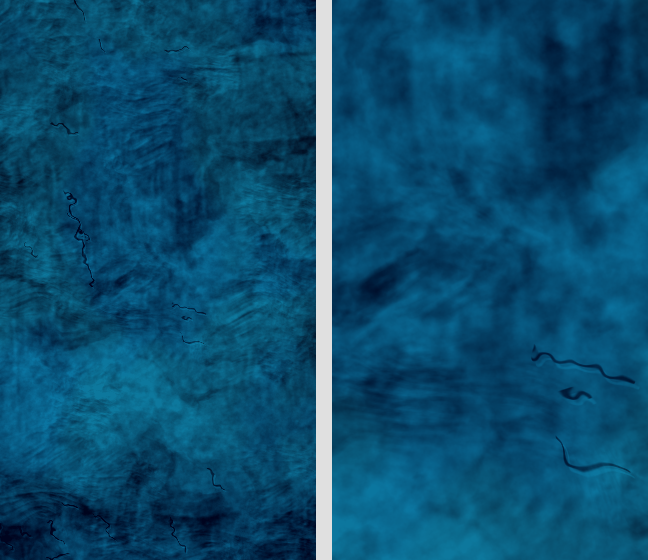
Left, the full canvas; right, a detail of the centre.
This texture is drawn by a Shadertoy shader. Its source:

```glsl
// Weathered deep-blue plaster wall with trowel strokes, flaking relief and cracks.

const vec3 DEEP_BLUE  = vec3(0.010, 0.120, 0.210);
const vec3 PALE_BLUE  = vec3(0.040, 0.380, 0.510);
const vec3 COBALT_TINT = vec3(-0.010, -0.014, 0.016);
const float BASE_TONE = 0.80;
const float CLOUD_GAIN = 1.05;
const float PATCH_GAIN = 0.24;
const float BLOT_DEPTH = 0.27;
const float GRAIN_GAIN = 0.75;
const float COMB_GAIN = 0.34;
const float RELIEF_GAIN = 0.95;
const float STROKE_DEPTH = 0.50;
const float CRACK_DEPTH = 0.85;
const float CRACK_WIDTH = 0.0021;
const int STROKES = 8;
const int CRACKS = 18;

float hash(vec2 p) {
    vec3 q = fract(vec3(p.xyx) * 0.1031);
    q += dot(q, q.yzx + 33.33);
    return fract((q.x + q.y) * q.z);
}

float noise(vec2 p) {
    vec2 i = floor(p), f = fract(p);
    f = f * f * (3.0 - 2.0 * f);
    return mix(mix(hash(i), hash(i + vec2(1, 0)), f.x),
               mix(hash(i + vec2(0, 1)), hash(i + vec2(1, 1)), f.x), f.y);
}

float fbm(vec2 p) {
    float sum = 0.0, amp = 0.5;
    for (int i = 0; i < 5; i++) {
        sum += amp * noise(p);
        p = mat2(1.6, 1.2, -1.2, 1.6) * p + 17.3;
        amp *= 0.5;
    }
    return sum / 0.97;
}

// Creased surface height, stretched sideways.
float creases(vec2 p) {
    p = p * vec2(20.0, 36.0) + 1.6 * noise(p * 13.0);
    float sum = 0.0, amp = 0.5;
    for (int i = 0; i < 4; i++) {
        sum += amp * (1.0 - abs(2.0 * noise(p) - 1.0));
        p = mat2(1.9, 0.6, -0.6, 1.9) * p + 5.7;
        amp *= 0.52;
    }
    return sum;
}

// Tapered line from a to b, 1 inside.
float crackLine(vec2 p, vec2 a, vec2 b, float width) {
    vec2 ab = b - a;
    float along = clamp(dot(p - a, ab) / dot(ab, ab), 0.0, 1.0);
    float w = width * (0.35 + 2.2 * along * (1.0 - along));
    return 1.0 - smoothstep(w * 0.3, w + 0.0012, length(p - a - ab * along));
}

float cracks(vec2 p) {
    vec2 jag = vec2(noise(p * 45.0), noise(p * 45.0 + 31.0)) - 0.5;
    vec2 w = p + jag * 0.022 + 0.008 * (noise(p * 130.0) - 0.5);
    float c = crackLine(w, vec2(0.120, 0.665), vec2(0.166, 0.495), CRACK_WIDTH);
    for (int i = 0; i < CRACKS; i++) {
        float k = float(i);
        vec2 a = vec2(hash(vec2(k, 3.1)), hash(vec2(k, 8.7)));
        a.x *= 0.42;
        if (i % 3 == 0) a *= vec2(0.6, 0.18);
        float angle = -0.6 + 1.5 * (hash(vec2(k, 5.3)) - 0.5);
        vec2 dir = vec2(cos(angle), sin(angle));
        float size = 0.014 + 0.045 * hash(vec2(k, 1.9));
        c = max(c, crackLine(w, a, a + dir * size, CRACK_WIDTH * 0.85) * 0.85);
    }
    return c;
}

// Sweeps with a crisp upper edge that drag downward into combed streaks.
float trowelStrokes(vec2 p, float comb) {
    float dark = 0.0;
    for (int i = 0; i < STROKES; i++) {
        float k = float(i), r = hash(vec2(k, 12.4));
        bool low = i == STROKES - 1;
        float start = low ? 0.18 : 0.20 + 0.25 * r;
        float edge = low ? 0.085 : 0.95 - 0.072 * k + 0.02 * r;
        edge += (r - 0.35) * 0.16 * (p.x - 0.4) + 0.018 * (noise(vec2(p.x * 14.0, k * 7.0)) - 0.5);
        float below = edge - p.y;
        float fade = (low ? 0.05 : 0.012 + 0.022 * r) * (0.45 + 1.1 * comb);
        float body = smoothstep(-0.003, 0.006, below) * exp(-max(below, 0.0) / fade);
        float worn = smoothstep(0.30, 0.60, fbm(p * vec2(11.0, 24.0) + k * 3.7));
        dark = max(dark, body * worn * smoothstep(start, start + 0.10, p.x));
    }
    return dark;
}

void mainImage(out vec4 fragColor, in vec2 fragCoord) {
    vec2 p = fragCoord / iResolution.y;
    vec2 uv = fragCoord / iResolution.xy;
    vec2 warp = vec2(fbm(p * 6.0), fbm(p * 6.0 + 9.0)) - 0.5;

    // Broad clouds, pigment patches and ragged dark blots
    float tone = BASE_TONE + CLOUD_GAIN * (fbm(p * vec2(5.0, 7.0) + warp * 2.5) - 0.5);
    tone += PATCH_GAIN * (smoothstep(0.41, 0.57, fbm(p * 10.0 + warp * 4.0 + 40.0)) - 0.5);
    tone -= BLOT_DEPTH * smoothstep(0.53, 0.66, fbm(p * vec2(15.0, 23.0) + warp * 3.0 + 70.0));

    // Darkened borders, heaviest along the bottom
    float bottom = 1.0 - smoothstep(0.02, 0.30, uv.y + warp.y * 0.15);
    tone -= 0.50 * bottom + 0.22 * smoothstep(0.78, 1.02, uv.y);
    tone -= 0.20 * pow(abs(2.0 * uv.x - 1.0), 4.0);

    // Combed streaks and trowel strokes
    float comb = noise(vec2(p.x * 150.0 + warp.x * 6.0, p.y * 13.0));
    float combed = smoothstep(0.46, 0.62, fbm(p * vec2(6.0, 9.0) + 23.0));
    tone += COMB_GAIN * (comb - 0.5) * combed;
    tone -= STROKE_DEPTH * trowelStrokes(p, comb);

    // Raking light from the upper left, and fine grain
    vec2 toLight = vec2(-0.0022, 0.0028);
    float rough = 0.35 + 1.1 * smoothstep(0.44, 0.64, fbm(p * 8.0 + 55.0));
    tone += RELIEF_GAIN * rough * (creases(p) - creases(p + toLight));
    tone += GRAIN_GAIN * (fbm(p * 85.0) - 0.5);

    // Cracks with a lit lower lip
    float crack = cracks(p);
    tone += 0.28 * cracks(p + toLight * 1.2) * (1.0 - crack) - CRACK_DEPTH * crack;

    vec3 color = mix(DEEP_BLUE, PALE_BLUE, clamp(tone, -0.35, 1.35));
    color += COBALT_TINT * max(bottom, smoothstep(0.45, 0.62, fbm(p * 4.0 + 90.0)));
    fragColor = vec4(clamp(color, 0.0, 1.0), 1.0);
}
```
